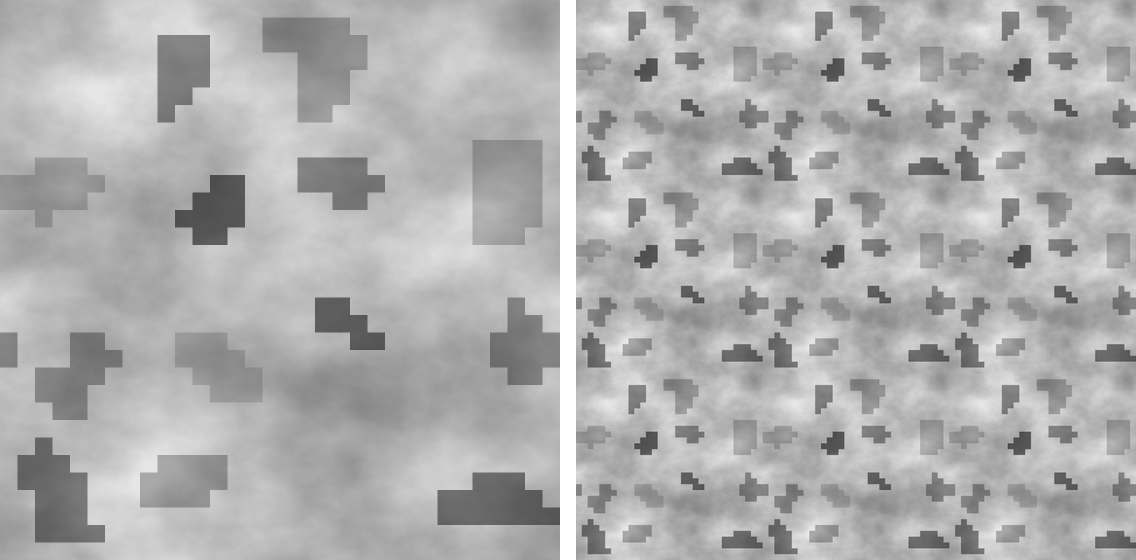
Left: one tile. Right: repeated 3 by 3.
A three.js fragment shader for this pattern:

```glsl
varying vec2 vUv;

vec2 hash2(vec2 p) {
  vec2 q = vec2(dot(p, vec2(127.1, 311.7)), dot(p, vec2(269.5, 183.3)));
  return fract(sin(q) * 43758.5453);
}

// Unit gradient at a lattice point, wrapped to the period
float corner(vec2 cell, vec2 offset, vec2 period, float seed) {
  float angle = 6.2832 * hash2(mod(cell, period) + seed).x;
  return dot(vec2(cos(angle), sin(angle)), offset);
}

float gradientNoise(vec2 p, vec2 period, float seed) {
  vec2 i = floor(p), f = p - i;
  vec2 u = f * f * f * (f * (f * 6.0 - 15.0) + 10.0);
  vec2 e = vec2(1.0, 0.0);
  float low = mix(corner(i, f, period, seed), corner(i + e, f - e, period, seed), u.x);
  float high = mix(corner(i + e.yx, f - e.yx, period, seed), corner(i + 1.0, f - 1.0, period, seed), u.x);
  return mix(low, high, u.y);
}

// Soft clouds, slightly stretched sideways
float clouds(vec2 uv) {
  vec2 period = vec2(3.0, 4.0);
  float sum = 0.0, amplitude = 1.0;
  for (int octave = 0; octave < 7; octave++) {
    float seed = 17.0 + 7.3 * float(octave);
    sum += amplitude * gradientNoise(uv * period + hash2(vec2(seed)), period, seed);
    period *= 2.0;
    amplitude *= 0.52;
  }
  return sum;
}

// Darkening factor of the stepped patches, on a grid of 32 by 32 blocks
float patchTone(vec2 uv) {
  vec2 block = floor(uv * 32.0) + 0.5;
  vec2 home = floor(block / 8.0);
  float ragged = gradientNoise(block * 0.375, vec2(12.0), 5.0);
  float tone = 1.0;
  for (int y = -1; y <= 1; y++) {
    for (int x = -1; x <= 1; x++) {
      vec2 tile = home + vec2(float(x), float(y));
      vec2 id = mod(tile, 4.0);
      // Each tile gets its own rank; the last three stay empty
      float rank = mod((id.x + 4.0 * id.y) * 5.0 + 3.0, 16.0);
      vec2 shape = hash2(id + 61.0);
      vec2 center = tile * 8.0 + 4.0 + (hash2(id + 23.0) - 0.5) * 3.6;
      float angle = 3.1416 * shape.x, stretch = 1.0 + 0.35 * shape.y;
      vec2 d = block - center;
      d = vec2(dot(d, vec2(cos(angle), sin(angle))) / stretch,
               dot(d, vec2(-sin(angle), cos(angle))) * stretch);
      float radius = 1.8 + 0.6 * hash2(id + 37.0).x + 2.2 * ragged;
      if (rank < 12.5 && length(d) < radius) {
        tone = min(tone, mix(0.47, 0.86, rank / 12.0));
      }
    }
  }
  return tone;
}

void main() {
  // Four samples smooth the block edges
  vec2 s = vec2(0.0005, -0.0005);
  float tone = 0.25 * (patchTone(vUv + s.xx) + patchTone(vUv + s.xy)
                     + patchTone(vUv + s.yx) + patchTone(vUv + s.yy));
  float grey = clamp(0.725 + 0.25 * clouds(vUv), 0.48, 0.9);
  gl_FragColor = vec4(vec3(grey * tone), 1.0);
}
```
